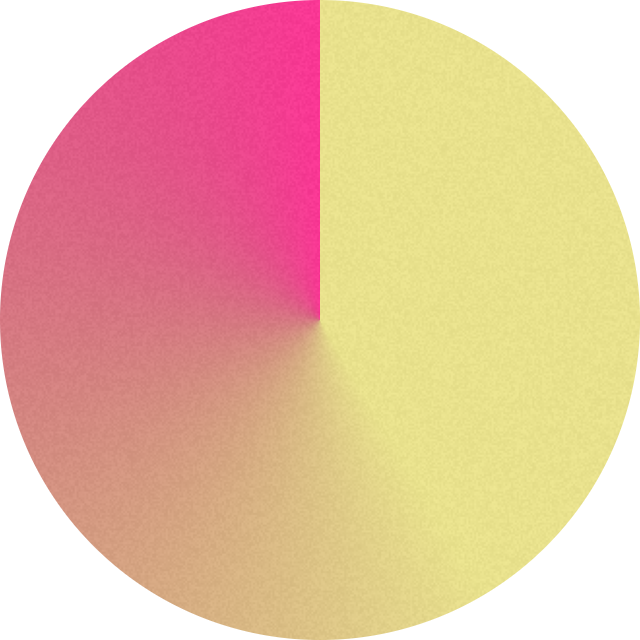
Write a Shadertoy shader that draws this background.

```glsl
// A white canvas filled by a disc with a clockwise conic sweep: a flat yellow
// sector turns through dusty rose to hot pink and ends in a hard seam at the top.
// The sweep is a blend with a parabolic dip, under a fine hashed grain.

#define YELLOW vec3(0.912, 0.884, 0.552)
#define PINK vec3(0.980, 0.212, 0.582)
#define BLEND_DIP vec3(0.46, 0.13, 0.25)
#define PAPER vec3(1.0)
#define RADIUS 0.5
#define SWEEP_START 0.415
#define GRAIN_CELLS 330.0
#define GRAIN_AMOUNT 0.045

const float TAU = 6.2831853;

float hash(vec2 cell) {
    vec3 q = fract(vec3(cell.xyx) * 0.1031);
    q += dot(q, q.yzx + 33.33);
    return fract((q.x + q.y) * q.z);
}

float valueNoise(vec2 p) {
    vec2 cell = floor(p);
    vec2 f = fract(p);
    f = f * f * (3.0 - 2.0 * f);
    float low = mix(hash(cell), hash(cell + vec2(1.0, 0.0)), f.x);
    float high = mix(hash(cell + vec2(0.0, 1.0)), hash(cell + 1.0), f.x);
    return mix(low, high, f.y);
}

// Colour at a clockwise turn from the top, 0 to 1
vec3 sweepColor(float turn) {
    float t = clamp((turn - SWEEP_START) / (1.0 - SWEEP_START), 0.0, 1.0);
    return mix(YELLOW, PINK, t) - BLEND_DIP * t * (1.0 - t);
}

void mainImage(out vec4 fragColor, in vec2 fragCoord) {
    float pixel = 1.0 / min(iResolution.x, iResolution.y);
    vec2 p = (fragCoord - 0.5 * iResolution.xy) * pixel;

    // Conic sweep around the centre
    float angle = atan(p.x, p.y + 1e-6);
    vec3 color = sweepColor(fract(angle / TAU));

    // Smooth the seam between pink and yellow in the upper half
    if (p.y > 0.0) {
        float rightSide = clamp(0.5 + p.x / pixel, 0.0, 1.0);
        color = mix(sweepColor(1.0 - abs(angle) / TAU), YELLOW, rightSide);
    }

    // Fine grain on the disc
    vec2 grainPos = (p + 0.5) * GRAIN_CELLS;
    color += GRAIN_AMOUNT * (valueNoise(grainPos) - 0.5);

    // Disc on paper
    float disc = clamp(0.5 + (RADIUS - length(p)) / pixel, 0.0, 1.0);
    fragColor = vec4(mix(PAPER, color, disc), 1.0);
}
```
